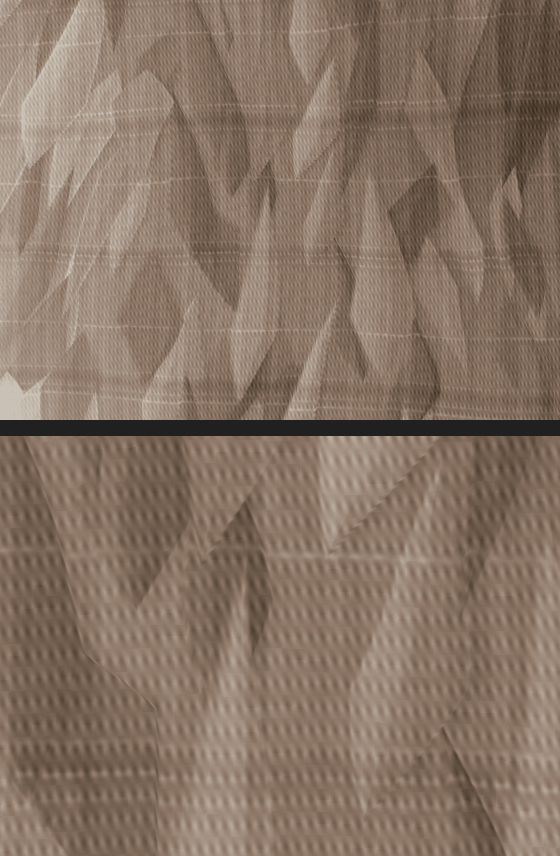
Top: the whole. Bottom: its middle third, enlarged.
A WebGL 2 fragment shader for this texture:

```glsl
#version 300 es
precision highp float;

uniform vec2 u_resolution;
out vec4 fragColor;

#define FOLD_CELL vec2(0.14, 0.20)
#define FOLD_CONTRAST 0.16
#define STITCHES vec2(106.0, 116.0)
#define STITCH_DEPTH 0.12
#define THREAD_GAP 0.166
#define BAND_GAP 0.295
#define BAND_DEPTH 0.075
#define SHADE_COLOR vec3(0.25, 0.20, 0.145)
#define CLOTH_COLOR vec3(0.55, 0.46, 0.395)
#define LIGHT_COLOR vec3(0.79, 0.755, 0.71)

const float TAU = 6.28318;

vec4 hash4(vec2 cell) {
    vec4 h = fract(cell.xyxy * vec4(0.1031, 0.1030, 0.0973, 0.1099));
    h += dot(h, h.wzxy + 33.33);
    return fract((h.xxyz + h.yzzw) * h.zywx);
}

// Paints one leaf-shaped crease over the relief.
// x, y: slip of the cloth; z: brightness; w: lit crease edges.
void paintFold(inout vec4 relief, vec2 p, vec2 cell, float pixel) {
    vec4 place = hash4(cell + 17.0);
    vec4 form = hash4(cell + 71.0);
    vec2 center = (cell + place.xy) * FOLD_CELL;
    float halfHeight = mix(0.13, 0.27, place.z);
    float halfWidth = mix(0.034, 0.08, place.w);
    float lean = mix(-0.40, 0.40, form.x);
    lean = mix(abs(lean) + 0.10, lean, smoothstep(0.2, 0.45, center.x));

    vec2 q = p - center;
    float along = q.y / halfHeight;
    q.x -= lean * q.y + 0.007 * sin(along * 3.0 + form.y * TAU);

    // Width tapers to a point at both ends from an uneven shoulder.
    float shoulder = mix(-0.65, 0.65, form.y);
    float taper = min((1.0 + along) / (1.0 + shoulder), (1.0 - along) / (1.0 - shoulder));
    float span = halfWidth * taper * (1.25 - 0.25 * taper);
    float inside = span - abs(q.x);
    float softLeft = mix(0.002, 0.016, form.w * form.w);
    float soft = max(pixel, mix(softLeft, 0.002, smoothstep(-0.01, 0.01, q.x)));
    float mask = smoothstep(-soft, soft, inside);

    // Two planes meet along an inner ridge.
    float across = clamp(q.x / max(span, 0.004), -1.0, 1.0);
    float ridge = smoothstep(-0.08, 0.08, across - mix(-0.5, 0.7, form.w));
    float tone = mix(-0.95, 0.95, smoothstep(0.2, 0.8, form.z));
    tone += 0.35 * across * sign(form.y - 0.4) - 0.45 * ridge + 0.2 + 0.08 * along;

    float shadow = smoothstep(-0.03, 0.0, inside) * smoothstep(0.0, 0.025, q.x);
    relief.z -= 0.5 * shadow * shadow * (1.0 - mask);
    vec2 slip = (form.xz - 0.5) * vec2(0.006, 0.014);
    relief = mix(relief, vec4(slip, tone, 0.0), mask);
    float rim = exp(-abs(inside) / 0.003) * step(0.45, form.z);
    relief.w = max(relief.w, rim * smoothstep(1.0, 0.5, abs(along)));
}

// Two interleaved layers, so both upper and lower points stay visible.
vec4 foldedRelief(vec2 p, float pixel) {
    vec4 relief = vec4(0.0);
    vec2 home = floor(p / FOLD_CELL);
    for (int i = 0; i < 50; i++) {
        float layer = float(i / 25);
        vec2 offset = vec2(i % 5, (i % 25) / 5) - 2.0;
        offset.y *= 2.0 * layer - 1.0;
        vec2 cell = home + offset;
        if (mod(cell.x + cell.y, 2.0) == layer) paintFold(relief, p, cell, pixel);
    }
    return relief;
}

// Soft line with a given half-width.
float line(float distanceTo, float width) {
    float d = distanceTo / width;
    return exp(-d * d);
}

// Distance to the nearest of evenly spaced lines.
float repeatDistance(float y, float gap) {
    return (fract(y / gap) - 0.5) * gap;
}

void main() {
    vec2 p = gl_FragCoord.xy / u_resolution.y;
    vec4 relief = foldedRelief(p, 1.0 / u_resolution.y);
    vec2 cloth = p + relief.xy;
    cloth.y -= 0.11 * p.x * (p.y - 0.45) + 0.004 * sin(p.x * 9.0 + p.y * 5.0);
    cloth.x += 0.008 * sin(p.y * 6.0 + p.x * 3.0);

    // Broad light from the left, with a dim hollow at the upper right.
    float value = 0.47 + 0.28 * exp(-2.5 * p.x) + 0.22 * exp(-4.5 * length(p));
    value -= 0.13 * smoothstep(0.5, 1.3, p.x) * smoothstep(-0.3, 0.8, p.y);
    vec2 hollow = (p - vec2(1.07, 0.76)) / vec2(0.13, 0.20);
    value -= 0.13 * exp(-dot(hollow, hollow));
    float clarity = smoothstep(-0.15, 0.55, p.x + 0.35 * p.y);
    value += FOLD_CONTRAST * relief.z * mix(0.65, 1.0, clarity);
    value += 0.22 * relief.w * smoothstep(0.5, 0.02, p.x) + 0.03 * relief.w;

    // Upright yarn streaks.
    float streak = sin(cloth.x * 61.0) + sin(cloth.x * 143.0 + 1.7) + sin(cloth.x * 237.0 + 4.1);
    value += 0.014 * streak + 0.015 * smoothstep(1.5, 2.6, streak);

    // Dark woven bands with pale edges, and broken pale threads between them.
    float band = repeatDistance(cloth.y + 0.045, BAND_GAP);
    float thread = repeatDistance(cloth.y + 0.02, THREAD_GAP);
    float dash = 0.65 + 0.35 * sin(cloth.x * TAU * 53.0);
    dash *= 0.7 + 0.3 * sin(cloth.x * 19.0 + floor(cloth.y / THREAD_GAP) * 2.3);
    value -= BAND_DEPTH * (line(band, 0.014) + 0.4 * line(band + 0.028, 0.006));
    value += 0.10 * dash * line(abs(band) - 0.021, 0.0025) + 0.20 * dash * line(thread, 0.0028);

    // Zigzag wales with staggered openings and slight yarn variation.
    vec2 stitch = cloth * STITCHES;
    float row = stitch.y * TAU * 0.5;
    float wale = cos(stitch.x * TAU + 0.9 * sin(row));
    float knit = 0.55 * wale + 0.65 * cos(stitch.x * TAU) * cos(row);
    float grain = hash4(floor(stitch) + 200.0).x - 0.5;
    value += mix(0.4, 1.0, clarity) * (STITCH_DEPTH * knit + 0.06 * grain);

    value = clamp(value, 0.0, 1.0);
    vec3 color = mix(SHADE_COLOR, CLOTH_COLOR, min(value * 2.0, 1.0));
    color = mix(color, LIGHT_COLOR, max(value * 2.0 - 1.0, 0.0));
    fragColor = vec4(color, 1.0);
}
```
